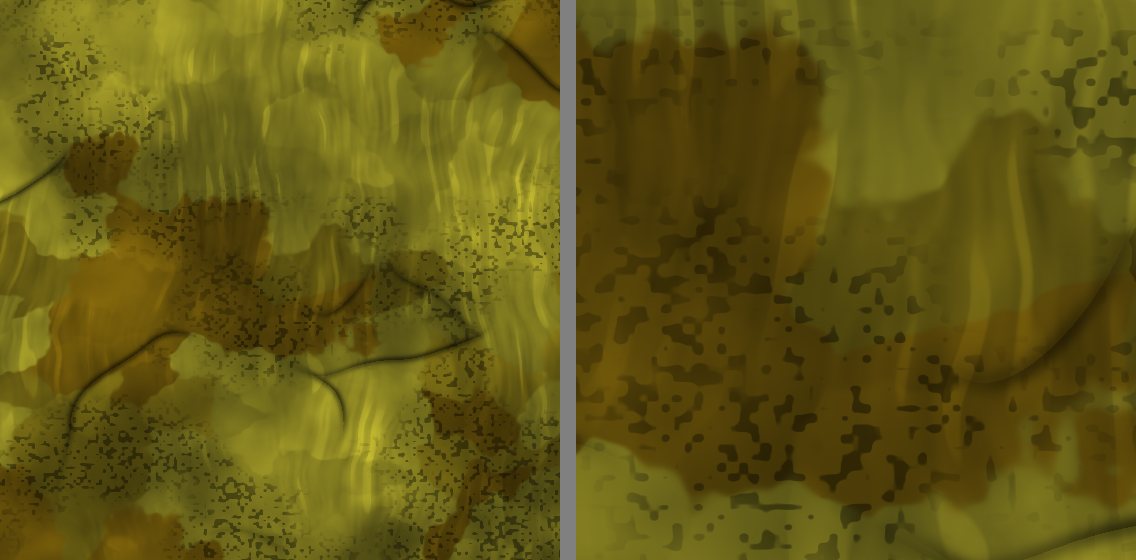
Left: the whole. Right: its middle third, enlarged.
Write a Shadertoy shader that draws this texture.

```glsl
// Weathered olive and ochre camouflage: warped, softly blended Voronoi patches
// carry the colours; cloudy shade, brushed streaks, dark folds and fine
// speckle are then multiplied over them.

float hash(vec2 p) {
    vec3 q = fract(p.xyx * 0.1031);
    q += dot(q, q.yzx + 33.33);
    return fract((q.x + q.y) * q.z);
}

float noise(vec2 p) {
    vec2 i = floor(p), f = fract(p);
    f = f * f * (3.0 - 2.0 * f);
    return mix(mix(hash(i), hash(i + vec2(1, 0)), f.x),
               mix(hash(i + vec2(0, 1)), hash(i + vec2(1, 1)), f.x), f.y);
}

float fbm(vec2 p) {
    float sum = 0.0, amp = 0.53;
    for (int i = 0; i < 4; i++) {
        sum += amp * noise(p);
        p = mat2(1.6, 1.2, -1.2, 1.6) * p + 7.3;
        amp *= 0.5;
    }
    return sum;
}

// Colour of one patch; neighbours tend to share a tone
vec3 patchColour(vec2 cell) {
    float tone = 0.68 * noise(cell * 0.42 + 31.0) + 0.32 * hash(cell + 57.0);
    vec3 olive = vec3(0.61, 0.58, 0.15);
    vec3 moss = vec3(0.53, 0.47, 0.09);
    vec3 ochre = vec3(0.49, 0.385, 0.045);
    vec3 colour = tone < 0.50 ? olive : tone < 0.57 ? moss : ochre;
    return colour * mix(0.88, 1.10, hash(cell + 91.0));
}

// Voronoi patches with ragged outlines, blended over a narrow edge
vec3 patches(vec2 p) {
    vec2 bend = vec2(fbm(p * 4.0 + 3.0), fbm(p * 4.0 + 40.0)) - 0.5;
    vec2 rag = vec2(noise(p * 75.0), noise(p * 75.0 + 20.0)) - 0.5;
    vec2 q = (p + 0.26 * bend + 0.014 * rag) * 10.0 + 20.0;
    q = mat2(0.95, 0.22, -0.30, 0.90) * q + 30.0;
    vec3 sum = vec3(0.0);
    float total = 0.0;
    for (int y = -1; y <= 1; y++)
    for (int x = -1; x <= 1; x++) {
        vec2 cell = floor(q) + vec2(x, y);
        vec2 centre = cell + 0.1 + 0.8 * vec2(hash(cell), hash(cell + 17.0));
        float weight = exp2(-55.0 * distance(q, centre));
        sum += weight * patchColour(cell);
        total += weight;
    }
    return sum / total;
}

// Smooth height whose middle contour is a fold
float foldHeight(vec2 p) {
    return noise(p * vec2(2.3, 3.7) + 0.5 * noise(p * 7.0) + 12.0) - 0.5;
}

// Signed distance to the fold, roughly in canvas units
float foldDistance(vec2 p) {
    float e = 0.004, h = foldHeight(p);
    vec2 slope = vec2(foldHeight(p + vec2(e, 0)), foldHeight(p + vec2(0, e))) - h;
    return h / (length(slope) / e + 0.25);
}

void mainImage(out vec4 fragColor, in vec2 fragCoord) {
    vec2 p = fragCoord / iResolution.y;
    vec3 colour = patches(p);

    // Cloudy light, brighter towards the top
    float cloud = smoothstep(0.25, 0.72, fbm(p * 4.5 + 60.0));
    float light = mix(0.64, 1.03, cloud) + 0.10 * (p.y - 0.5);
    light *= 0.92 + 0.16 * fbm(p * 22.0 + 5.0);

    // Brushed streaks, mostly vertical and slightly fanned
    vec2 brush = p + vec2(0.16 * fbm(p * 3.0 + 70.0), 0.0);
    float streak = noise(brush * vec2(75.0, 9.0));
    float fine = noise(brush * vec2(150.0, 20.0) + 9.0);
    float brushed = smoothstep(0.42, 0.65, fbm(p * 5.0 + 80.0));
    light *= 1.0 + brushed * (0.17 * (streak - 0.5) + 0.13 * (fine - 0.5));
    light += 0.13 * brushed * smoothstep(0.72, 0.82, streak);

    // Dark folds that fade in and out, with a soft shadow on one side
    for (int i = 0; i < 2; i++) {
        vec2 q = p + float(i) * vec2(4.3, 2.9);
        float d = foldDistance(q);
        float present = smoothstep(0.42, 0.66, noise(q * 4.0 + 25.0));
        float line = exp(-d * d / 0.00004);
        float shadow = step(0.0, d) * exp(-d / 0.035);
        light *= 1.0 - present * (0.42 * line + 0.20 * shadow);
    }

    // Gritty speckle, gathered in the lower half
    float gritArea = smoothstep(0.48, 0.66, fbm(p * 5.0 + 110.0) + 0.16 * (0.5 - p.y));
    float grit = smoothstep(0.62, 0.76, noise(p * vec2(150.0, 170.0)));
    light *= 1.0 - 0.38 * gritArea * grit;
    light *= 1.0 - 0.10 * gritArea;

    fragColor = vec4(colour * light, 1.0);
}
```
